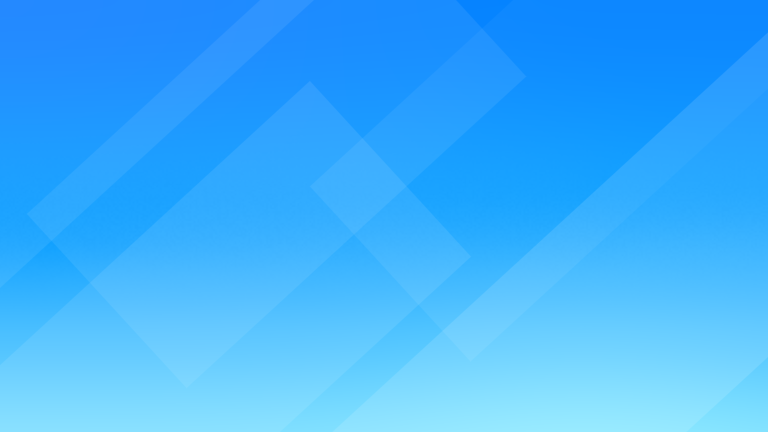
Write a Shadertoy shader that draws this background.

```glsl
float hash(vec2 p) {
    return fract(sin(dot(p, vec2(127.1, 311.7))) * 43758.5453);
}

float valueNoise(vec2 p) {
    vec2 cell = floor(p), f = fract(p);
    f = f * f * (3.0 - 2.0 * f);
    return mix(mix(hash(cell), hash(cell + vec2(1, 0)), f.x),
               mix(hash(cell + vec2(0, 1)), hash(cell + vec2(1, 1)), f.x), f.y);
}

// Antialiased coverage of a rectangle between two corners
float pane(vec2 q, vec2 low, vec2 high) {
    vec2 inside = min(q - low, high - q);
    float edge = 0.75 / iResolution.y;
    return smoothstep(-edge, edge, min(inside.x, inside.y));
}

// Vertical sky gradient, h = 0 at the bottom
vec3 skyColor(float h) {
    vec3 sky = mix(vec3(0.53, 0.89, 1.0), vec3(0.25, 0.725, 1.0), smoothstep(-0.1, 0.34, h));
    sky = mix(sky, vec3(0.03, 0.61, 1.0), smoothstep(0.22, 0.56, h));
    return mix(sky, vec3(0.02, 0.515, 1.0), smoothstep(0.5, 1.0, h));
}

void mainImage(out vec4 fragColor, in vec2 fragCoord) {
    vec2 p = fragCoord / iResolution.y;
    float across = fragCoord.x / iResolution.x;

    // Slightly tilted horizon with a soft grain in the haze
    float haze = exp(-pow((p.y - 0.48) / 0.13, 2.0));
    float h = p.y - 0.06 * (across - 0.5) * haze;
    h += 0.012 * haze * (valueNoise(p * vec2(5.0, 14.0)) - 0.5);
    vec3 color = skyColor(h);
    color += 0.012 * haze * (valueNoise(p * 220.0) - 0.5);

    // Violet tint in the upper left, cyan glow in the lower right
    color += vec3(0.05, -0.015, 0.0) * (1.0 - smoothstep(0.0, 0.7, across)) * smoothstep(0.4, 1.0, p.y);
    color += vec3(0.05, 0.04, 0.0) * exp(-4.0 * dot(p - vec2(1.35, 0.0), p - vec2(1.35, 0.0)));

    // Axes along and across the diagonal panes
    vec2 q = vec2(dot(p, vec2(0.737, 0.676)), dot(p, vec2(-0.676, 0.737)));

    // Translucent overlapping panes
    const vec3 white = vec3(1.0);
    color = mix(color, white, 0.075 * pane(q, vec2(-9.0, 0.2457), vec2(9.0)));
    color = mix(color, white, 0.075 * pane(q, vec2(0.387, -0.217), vec2(1.454, 0.330)));
    color = mix(color, white, 0.09 * pane(q, vec2(-9.0, -0.438), vec2(1.078, 0.114)));
    float fade = mix(0.07, 0.03, smoothstep(0.95, 1.7, q.x));
    color = mix(color, white, fade * pane(q, vec2(0.913, -0.616), vec2(9.0, -0.066)));
    color = mix(color, white, 0.12 * pane(q, vec2(-9.0, -1.074), vec2(9.0, -0.520)));

    fragColor = vec4(clamp(color, 0.0, 1.0), 1.0);
}
```
